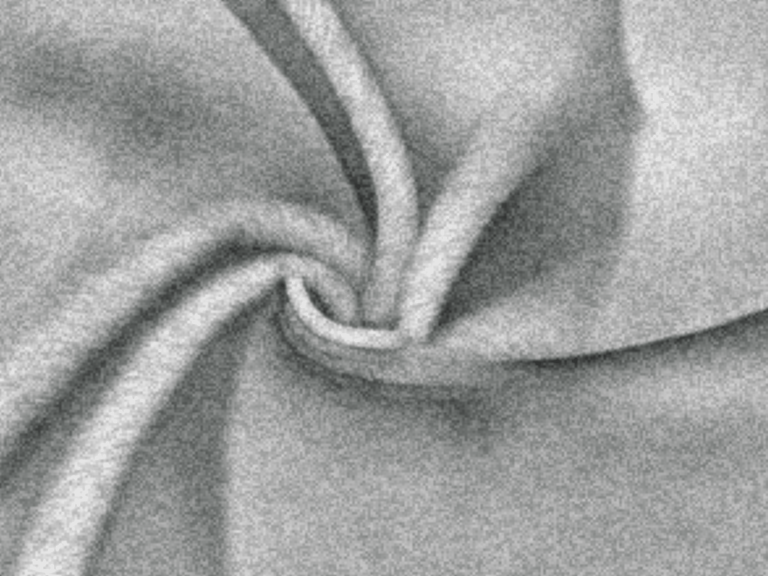
Write a Shadertoy shader that draws this texture.

```glsl
// Soft grey plush cloth twisted into a swirl, with folds radiating from it.
// Each fold is a quadratic curve with a rounded light profile and a contact
// shadow; broad glows set the tone and hashed noise adds the nap.

float hash(vec2 p) {
    vec3 q = fract(vec3(p.xyx) * 0.1031);
    q += dot(q, q.yzx + 33.33);
    return fract((q.x + q.y) * q.z);
}

float noise(vec2 p) {
    vec2 i = floor(p), f = fract(p);
    f = f * f * (3.0 - 2.0 * f);
    vec2 e = vec2(0, 1);
    return mix(mix(hash(i), hash(i + e.yx), f.x),
               mix(hash(i + e.xy), hash(i + e.yy), f.x), f.y);
}

float glow(vec2 p, vec2 center, vec2 radius, float gain) {
    vec2 d = (p - center) / radius;
    return gain * exp(-dot(d, d));
}

// Nearest point on a curve: x = offset to the left, y = distance, z = t
vec3 curve(vec2 p, vec2 a, vec2 b, vec2 c) {
    vec2 u = 2.0 * (b - a), v = a - 2.0 * b + c;
    float t = 0.0, best = 1e9;
    for (int i = 0; i <= 10; i++) {
        float s = float(i) * 0.1;
        vec2 d = a + s * (u + s * v) - p;
        if (dot(d, d) < best) { best = dot(d, d); t = s; }
    }
    for (int i = 0; i < 4; i++) {
        vec2 d = a + t * (u + t * v) - p, g = u + 2.0 * t * v;
        float slope = max(dot(g, g) + 2.0 * dot(d, v), 0.3 * dot(g, g));
        t = clamp(t - dot(d, g) / slope, 0.0, 1.0);
    }
    vec2 d = p - a - t * (u + t * v), g = normalize(u + 2.0 * t * v);
    return vec3(g.x * d.y - g.y * d.x, length(d), t);
}

float endFade(float t, vec2 span) {
    return smoothstep(0.0, span.x, t) * smoothstep(0.0, span.y, 1.0 - t);
}

// Edge with its own falloff and gain on each side; wide left sides are softer
float crease(vec2 p, vec2 a, vec2 b, vec2 c, vec2 width, vec2 gain) {
    vec3 k = curve(p, a, b, c);
    vec2 side = gain * exp(-k.y / width);
    float soft = 4.0 * width.x * width.x;
    return mix(side.y, side.x, smoothstep(-soft, soft, k.x)) * endFade(k.z, vec2(0.25));
}

// Rounded fold laid over the cloth; light = (tone, tilt to the left)
float fold(float shade, vec2 p, vec2 a, vec2 b, vec2 c, vec2 radii,
           vec2 light, float soft, vec2 span) {
    vec3 k = curve(p, a, b, c);
    float r = mix(radii.x, radii.y, k.z), h = clamp(k.x / r, -1.2, 1.2);
    float fade = endFade(k.z, span), gap = max(k.y - r, 0.0);
    float shadow = clamp(0.18 - 1.5 * light.y * h, 0.0, 0.36);
    shade *= 1.0 - fade * shadow * (exp(-gap / 0.04) + 0.6 * exp(-gap / 0.01));
    float ribs = noise(vec2(130.0 * k.z * length(c - a) + 90.0 * k.x, 40.0 * k.x)) - 0.5;
    float body = light.x + light.y * h - 0.2 * h * h + 0.11 * ribs;
    return mix(shade, body, fade * (1.0 - smoothstep(r - soft, r + soft, k.y)));
}

// Broad light and dark areas of the loose cloth
float clothTone(vec2 p) {
    float s = 0.66;
    s += glow(p, vec2(0.08, 0.86), vec2(0.10, 0.07), -0.15);
    s += glow(p, vec2(0.26, 0.81), vec2(0.10, 0.09), -0.14);
    s += glow(p, vec2(0.04, 0.72), vec2(0.10, 0.10), 0.10);
    s += glow(p, vec2(0.18, 0.97), vec2(0.16, 0.06), 0.08);
    s += glow(p, vec2(0.43, 0.77), vec2(0.17, 0.11), -0.09);
    s += glow(p, vec2(0.55, 0.65), vec2(0.11, 0.08), -0.17);
    s += glow(p, vec2(0.88, 0.88), vec2(0.20, 0.13), 0.15);
    s += glow(p, vec2(0.74, 0.72), vec2(0.06, 0.13), -0.10);
    s += glow(p, vec2(0.92, 0.60), vec2(0.11, 0.13), -0.08);
    s += glow(p, vec2(1.21, 0.78), vec2(0.16, 0.20), 0.14);
    s += glow(p, vec2(0.20, 0.64), vec2(0.13, 0.07), 0.07);
    s += glow(p, vec2(1.20, 0.33), vec2(0.24, 0.05), 0.12);
    s += glow(p, vec2(1.12, 0.22), vec2(0.22, 0.08), -0.06);
    s += glow(p, vec2(0.83, 0.27), vec2(0.07, 0.06), -0.14);
    return s + glow(p, vec2(0.33, 0.24), vec2(0.06, 0.16), -0.11);
}

void mainImage(out vec4 fragColor, in vec2 fragCoord) {
    vec2 uv = fragCoord / iResolution.y;
    vec2 p = uv + 0.01 * (vec2(noise(uv * 9.0), noise(uv * 9.0 + 40.0)) - 0.5);
    float s = clothTone(p);

    // Open creases: left ridge, right fold, swirl shade, panel, upper ridge
    s += crease(p, vec2(0.0, 0.28), vec2(0.13, 0.50), vec2(0.20, 0.80), vec2(0.09, 0.06), vec2(0.06, -0.05));
    s += crease(p, vec2(0.71, 0.34), vec2(0.82, 0.64), vec2(1.12, 1.05), vec2(0.09, 0.10), vec2(0.0, -0.18));
    s += crease(p, vec2(0.99, 0.34), vec2(1.12, 0.64), vec2(1.115, 0.90), vec2(0.08, 0.08), vec2(-0.14, 0.11));
    s += crease(p, vec2(1.15, 0.77), vec2(1.05, 0.88), vec2(1.09, 1.10), vec2(0.06, 0.06), vec2(-0.17, 0.11));
    s += crease(p, vec2(0.46, 0.44), vec2(0.55, 0.27), vec2(0.92, 0.31), vec2(0.04, 0.05), vec2(-0.06, -0.18));
    s += crease(p, vec2(0.56, 0.56), vec2(0.33, 0.48), vec2(0.42, -0.20), vec2(0.08, 0.06), vec2(0.12, -0.17));
    s += crease(p, vec2(0.26, 1.12), vec2(0.62, 0.81), vec2(0.665, 0.48), vec2(0.045, 0.08), vec2(-0.20, 0.12));

    // Broad flank running right, closed by a deep lower edge
    s = fold(s, p, vec2(0.66, 0.375), vec2(0.90, 0.41), vec2(1.25, 0.57), vec2(0.01, 0.13), vec2(0.82, 0.0), 0.02, vec2(0.05, 0.8));
    s += crease(p, vec2(0.80, 0.37), vec2(1.10, 0.365), vec2(1.56, 0.54), vec2(0.04, 0.05), vec2(0.05, -0.36));

    // Long folds reaching the canvas border
    s = fold(s, p, vec2(-0.10, 0.18), vec2(0.16, 0.53), vec2(0.54, 0.69), vec2(0.09, 0.03), vec2(0.77, 0.09), 0.045, vec2(0.05, 0.2));
    s = fold(s, p, vec2(0.33, 0.60), vec2(0.62, 0.67), vec2(0.655, 0.42), vec2(0.045, 0.04), vec2(0.76, 0.05), 0.012, vec2(0.3, 0.1));
    s = fold(s, p, vec2(0.49, 1.04), vec2(0.80, 0.65), vec2(0.63, 0.42), vec2(0.036, 0.038), vec2(0.80, 0.0), 0.007, vec2(0.02, 0.05));
    s = fold(s, p, vec2(0.71, 0.39), vec2(0.76, 0.69), vec2(1.08, 0.92), vec2(0.032, 0.08), vec2(0.83, 0.04), 0.014, vec2(0.05, 0.7));
    s = fold(s, p, vec2(0.05, -0.08), vec2(0.26, 0.50), vec2(0.52, 0.54), vec2(0.07, 0.028), vec2(0.82, 0.03), 0.022, vec2(0.02, 0.1));

    // Coils of the central swirl, outermost first
    s = fold(s, p, vec2(0.45, 0.53), vec2(0.60, 0.565), vec2(0.605, 0.41), vec2(0.028, 0.026), vec2(0.74, 0.03), 0.006, vec2(0.2, 0.1));
    s = fold(s, p, vec2(0.503, 0.47), vec2(0.52, 0.305), vec2(1.05, 0.37), vec2(0.022, 0.03), vec2(0.80, 0.02), 0.006, vec2(0.05, 0.55));
    s = fold(s, p, vec2(0.51, 0.49), vec2(0.515, 0.355), vec2(0.82, 0.395), vec2(0.018, 0.022), vec2(0.81, 0.02), 0.005, vec2(0.08, 0.5));
    s = fold(s, p, vec2(0.508, 0.53), vec2(0.53, 0.385), vec2(0.73, 0.41), vec2(0.018, 0.017), vec2(0.83, 0.03), 0.005, vec2(0.06, 0.2));

    // Contrast, mottled pile and nap, then a faint green cast in the shade
    s = 0.62 + 1.15 * (s - 0.63);
    s += 0.05 * noise(uv * 14.0) + 0.09 * noise(uv * vec2(90, 130)) + 0.16 * noise(uv * 220.0) - 0.15;
    s = clamp(s, 0.2, 0.9);
    vec3 tint = mix(vec3(0.96, 1.0, 0.98), vec3(1.0), smoothstep(0.3, 0.75, s));
    fragColor = vec4(s * tint, 1.0);
}
```
